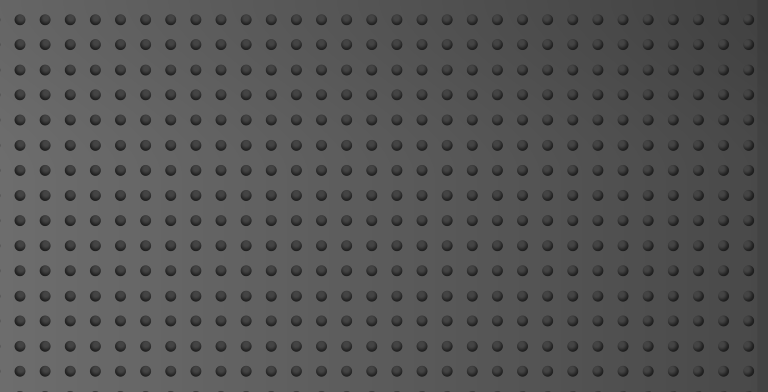
This pattern is drawn by a Shadertoy shader. Its source:

```glsl
// Dark grey sheet with a square grid of small shaded round studs, lit from the left.
#define PITCH 0.0641
#define FIRST_DOT vec2(0.0510, 0.0500)
#define RADIUS 0.0139
#define ROW_JITTER 0.0012
#define SHEET_LEFT 0.428
#define SHEET_RIGHT 0.285
#define DOT_LIGHT 0.268
#define DOT_DARK 0.115
#define EDGE_START 0.986
#define EDGE_SHADE 0.92

// Sine-free hash in 0..1
float hash11(float p) {
    p = fract(p * 0.1031);
    p *= p + 33.33;
    return fract(p * (p + p));
}

// Sheet: broad falloff to the right, dimmer along the top, narrow dark right edge
float sheetShade(vec2 uv, float pixelU) {
    float shade = mix(SHEET_LEFT, SHEET_RIGHT, uv.x);
    shade -= 0.030 * smoothstep(0.55, 1.0, uv.y);
    float edge = smoothstep(EDGE_START - pixelU, EDGE_START + pixelU, uv.x);
    return shade * mix(1.0, EDGE_SHADE, edge);
}

// Stud: soft highlight near the top, dark toward the lower rim
float dotShade(vec2 local, float u) {
    vec2 highlight = vec2(mix(0.20, -0.35, u), 0.32);
    float falloff = length(local / RADIUS - highlight);
    return mix(DOT_LIGHT, DOT_DARK, smoothstep(0.30, 1.40, falloff));
}

void mainImage(out vec4 fragColor, in vec2 fragCoord) {
    vec2 uv = fragCoord / iResolution.xy;
    float pixel = 1.0 / iResolution.y;

    // Grid cells, counted from the upper left, in units of canvas height
    vec2 pos = vec2(fragCoord.x, iResolution.y - fragCoord.y) * pixel;
    vec2 grid = (pos - FIRST_DOT) / PITCH;
    vec2 cell = floor(grid + 0.5);
    vec2 local = (grid - cell) * PITCH;
    local.y -= (hash11(cell.y + 7.0) - 0.5) * ROW_JITTER;
    local.y = -local.y;

    // Composite studs with one pixel of edge smoothing
    float coverage = 1.0 - smoothstep(-0.6 * pixel, 0.6 * pixel, length(local) - RADIUS);
    float shade = mix(sheetShade(uv, 1.0 / iResolution.x), dotShade(local, uv.x), coverage);
    fragColor = vec4(vec3(shade), 1.0);
}
```
